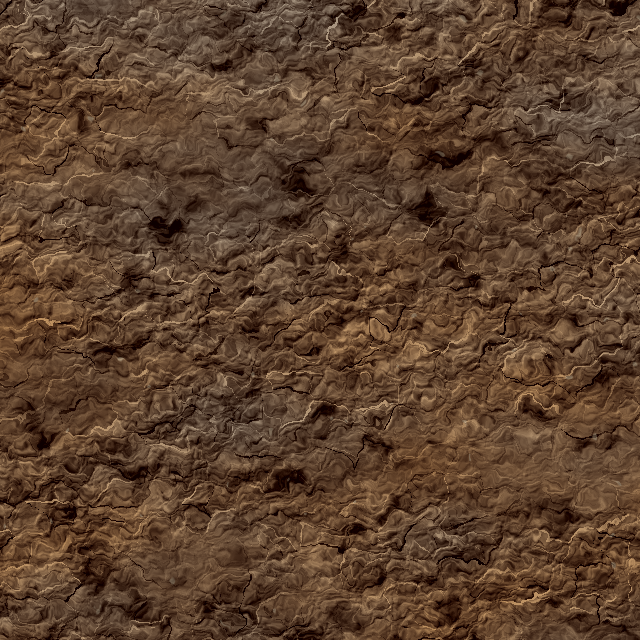
Reproduce this texture procedurally as a Shadertoy shader.

```glsl
// Rough brown earth: crumbly clods in faint horizontal layers, lit from the upper left.

const vec3 SHADOW_SOIL = vec3(0.15, 0.06, 0.02);
const vec3 PALE_SOIL = vec3(0.59, 0.48, 0.37);
const vec3 PEBBLE = vec3(0.66, 0.59, 0.49);
const vec3 RUST_TINT = vec3(1.09, 0.98, 0.80);
const vec3 ASH_TINT = vec3(0.94, 1.01, 1.12);
const vec2 LIGHT_DIR = vec2(-0.5, 0.866);

vec2 hash2(vec2 cell) {
    vec3 q = fract(cell.xyx * vec3(0.1031, 0.1030, 0.0973));
    q += dot(q, q.yzx + 33.33);
    return fract((q.xx + q.yz) * q.zy);
}

float valueNoise(vec2 p) {
    vec2 cell = floor(p);
    vec2 f = fract(p);
    f = f * f * (3.0 - 2.0 * f);
    float bottom = mix(hash2(cell).x, hash2(cell + vec2(1, 0)).x, f.x);
    float top = mix(hash2(cell + vec2(0, 1)).x, hash2(cell + vec2(1, 1)).x, f.x);
    return mix(bottom, top, f.y);
}

// Layered noise, centred on zero.
float layeredNoise(vec2 p, int octaves) {
    float sum = 0.0;
    float amplitude = 0.5;
    for (int i = 0; i < octaves; i++) {
        sum += amplitude * (valueNoise(p) - 0.5);
        p = mat2(1.6, 1.2, -1.2, 1.6) * p + 17.3;
        amplitude *= 0.55;
    }
    return sum;
}

// Cellular noise: x = distance to the nearest grain, y = that grain's random id.
vec2 nearestGrain(vec2 p) {
    vec2 cell = floor(p);
    vec2 nearest = vec2(9.0, 0.0);
    for (int y = -1; y <= 1; y++) {
        for (int x = -1; x <= 1; x++) {
            vec2 neighbour = cell + vec2(x, y);
            vec2 offset = neighbour + hash2(neighbour) - p;
            float d = dot(offset, offset);
            if (d < nearest.x) nearest = vec2(d, hash2(neighbour + 71.7).x);
        }
    }
    return vec2(sqrt(nearest.x), nearest.y);
}

// Domed clods of shrinking size piled on one another.
float soilHeight(vec2 p) {
    float height = 0.0;
    float frequency = 21.0;
    float amplitude = 1.0;
    for (int i = 0; i < 4; i++) {
        vec2 grain = nearestGrain(p * frequency * vec2(0.85, 1.15) + float(i) * 13.7);
        height += amplitude * (0.5 + grain.y) * (1.0 - grain.x * grain.x);
        frequency *= 2.1;
        amplitude *= 0.52;
    }
    return height + 1.3 * layeredNoise(p * 48.0, 3);
}

// Bends the domain so that clods become ragged.
vec2 ragged(vec2 p, float frequency, float amount) {
    vec2 bend = vec2(layeredNoise(p * frequency, 3), layeredNoise(p * frequency + 41.0, 3));
    return p + amount * bend;
}

// Slope facing the light: positive when lit, negative when shaded.
float relief(vec2 p, float reach) {
    return soilHeight(p) - soilHeight(p + LIGHT_DIR * reach);
}

// Broken shadow lines under wavy horizontal ledges.
float ledgeShadow(vec2 p) {
    float wave = 0.02 * sin(p.x * 9.0 + 2.0 * sin(p.y * 7.0)) + 0.008 * sin(p.x * 31.0);
    float ridge = abs(layeredNoise((p + vec2(0.0, wave)) * vec2(5.0, 17.0), 4));
    float gaps = smoothstep(0.0, 0.2, layeredNoise(p * vec2(7.0, 11.0) + 5.0, 3));
    return (1.0 - smoothstep(0.0, 0.06, ridge)) * gaps;
}

// Coverage of sparse pale stones.
float pebbles(vec2 p, float frequency, float share) {
    vec2 grain = nearestGrain(p * frequency);
    float radius = mix(0.12, 0.26, fract(grain.y * 91.0));
    return (1.0 - smoothstep(radius * 0.5, radius, grain.x)) * step(1.0 - share, grain.y);
}

void mainImage(out vec4 fragColor, in vec2 fragCoord) {
    vec2 p = fragCoord / iResolution.y;
    vec2 soil = ragged(p, 34.0, 0.035);

    // Smooth packed bands alternate with loose crumbly ones.
    float looseness = smoothstep(-0.25, 0.15, layeredNoise(p * vec2(3.0, 8.0) + 9.0, 3));
    float roughness = mix(0.6, 1.15, looseness);

    // Brightness from slopes, hollows, ledges and broad patches.
    float tone = 0.52 + 1.35 * roughness * relief(soil, 0.0032);
    tone += 0.55 * roughness * layeredNoise(soil * vec2(24.0, 34.0), 4);
    tone += 0.45 * layeredNoise(p * vec2(4.0, 7.0) + 23.0, 3);
    tone -= 0.38 * ledgeShadow(soil);
    float hollow = layeredNoise(soil * vec2(15.0, 20.0) + 63.0, 3);
    tone -= 0.55 * smoothstep(0.14, 0.32, hollow);
    tone = clamp(tone, -0.22, 1.25);

    // Soil colour, rustier low down and greyer in patches.
    vec3 color = mix(SHADOW_SOIL, PALE_SOIL, tone);
    float rust = 0.5 + 1.6 * layeredNoise(p * vec2(3.0, 6.0) + 31.0, 4) + 0.35 * (0.4 - p.y);
    color *= mix(ASH_TINT, RUST_TINT, clamp(rust, 0.0, 1.0));

    float stone = pebbles(soil, 42.0, 0.035);
    color = mix(color, PEBBLE * (0.65 + 0.4 * tone), 0.65 * stone);
    fragColor = vec4(clamp(color, 0.0, 1.0), 1.0);
}
```
